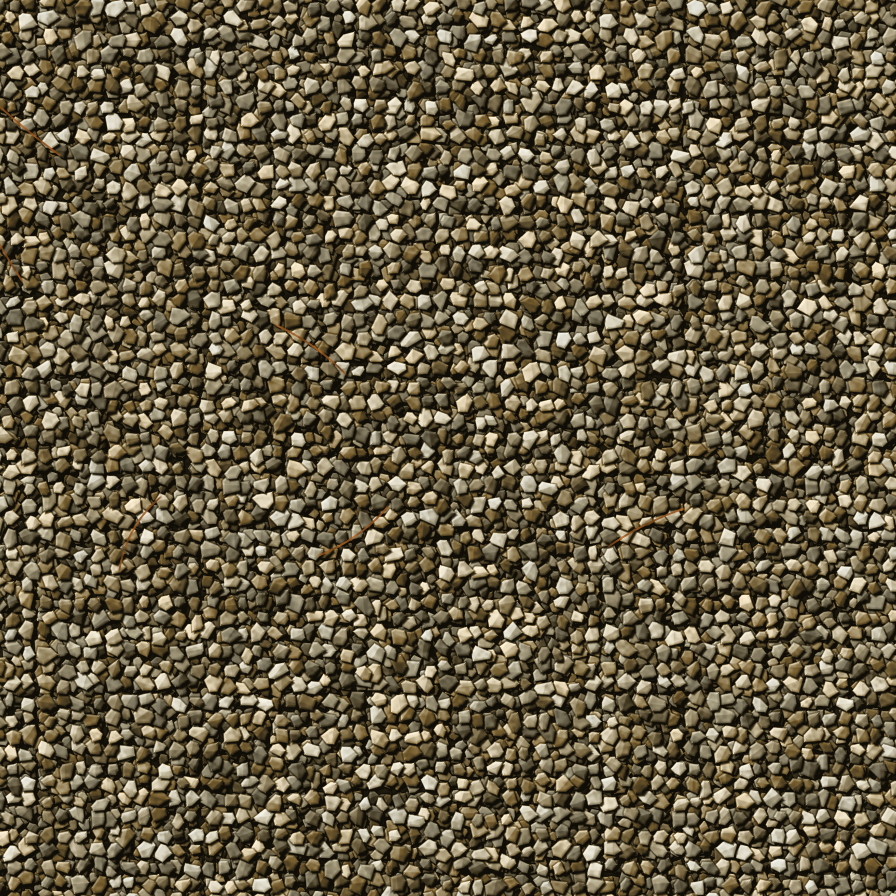
Give the GLSL for this texture, as a three.js fragment shader.

```glsl
varying vec2 vUv;

const float TAU = 6.2831853;

// Stones: sizes are in grid cells, grid counts are cells per canvas side
const int LAYERS = 3;
const int SIDES = 6;
const float BOTTOM_GRID = 76.0;
const float GRID_STEP = 11.0;
const float STONE_RADIUS = 0.44;
const float JITTER = 0.6;
const float EDGE = 0.06;
const float BEVEL = 0.2;

// Light from the upper left
const vec2 LIGHT = vec2(-0.64, 0.77);
const float SHADOW_LENGTH = 0.19;
const float SHADOW_DEPTH = 0.8;
const float RIM_LIGHT = 0.26;
const float FACET_LIGHT = 0.2;
const float GRAIN = 0.3;
const float GAP_TONE = 0.06;

// Colours from deep shadow to sunlit stone
const vec3 SHADOW = vec3(0.06, 0.05, 0.025);
const vec3 UMBER = vec3(0.25, 0.21, 0.12);
const vec3 OCHRE = vec3(0.46, 0.37, 0.19);
const vec3 GREY = vec3(0.47, 0.43, 0.33);
const vec3 TAN = vec3(0.67, 0.62, 0.49);
const vec3 CREAM = vec3(0.87, 0.83, 0.73);
const vec3 GLINT = vec3(0.97, 0.95, 0.88);

// Fallen needles
const int NEEDLES = 6;
const float NEEDLE_REACH = 0.05;
const float NEEDLE_WIDTH = 0.0011;
const vec3 NEEDLE = vec3(0.56, 0.31, 0.10);

float hash(vec2 p) {
  return fract(sin(dot(p, vec2(127.1, 311.7))) * 43758.5453);
}

float noise(vec2 p) {
  vec2 i = floor(p);
  vec2 f = fract(p);
  f = f * f * (3.0 - 2.0 * f);
  return mix(mix(hash(i), hash(i + vec2(1.0, 0.0)), f.x),
             mix(hash(i + vec2(0.0, 1.0)), hash(i + 1.0), f.x), f.y);
}

vec2 direction(float angle) { return vec2(cos(angle), sin(angle)); }

float span(float a, float b, float x) { return clamp((x - a) / (b - a), 0.0, 1.0); }

// Lays one angular stone and its shadow over surface = (tone, warmth)
vec2 layStone(vec2 surface, vec2 p, vec2 seed, float depth, float grain) {
  float size = STONE_RADIUS * mix(0.72, 1.12, hash(seed + 3.1));
  float stretch = mix(1.0, 1.4, hash(seed + 5.7));
  vec2 axis = direction(TAU * hash(seed + 7.3));
  float bodyDist = -1.0;
  float shadowDist = -1.0;
  vec2 face = LIGHT;
  for (int i = 0; i < SIDES; i++) {
    float k = float(i);
    vec2 n = direction((k + 0.8 * hash(seed + k * 1.37 + 11.0)) * TAU / float(SIDES));
    float along = dot(n, axis);
    float reach = size * sqrt(mix(1.0 / stretch, stretch * stretch, along * along));
    reach *= mix(0.78, 1.08, hash(seed + k * 2.11 + 23.0));
    float d = dot(p, n) - reach;
    if (d > bodyDist) {
      bodyDist = d;
      face = n;
    }
    shadowDist = max(shadowDist, d + dot(n, LIGHT) * SHADOW_LENGTH);
  }

  // Cast shadow and contact darkening
  surface.x *= 1.0 - SHADOW_DEPTH * (1.0 - smoothstep(-0.08, 0.08, shadowDist));
  surface.x *= mix(0.55, 1.0, smoothstep(0.0, 0.14, bodyDist));

  // Bevelled rim and one crease across the top
  vec2 crease = direction(TAU * hash(seed + 31.0));
  float side = smoothstep(-0.06, 0.06, dot(p, crease) - 0.2 * (hash(seed + 37.0) - 0.4));
  float tone = mix(0.4, 0.98, hash(seed + 41.0));
  tone += RIM_LIGHT * dot(face, LIGHT) * smoothstep(-BEVEL, 0.0, bodyDist);
  tone += FACET_LIGHT * dot(crease, LIGHT) * (side - 0.4);
  tone += GRAIN * (grain - 0.5);
  vec2 stone = vec2(tone * depth, hash(seed + 47.0));
  return mix(stone, surface, smoothstep(-EDGE, EDGE, bodyDist));
}

vec3 gravelColour(float tone, float warmth) {
  vec3 c = mix(SHADOW, UMBER, span(0.08, 0.29, tone));
  c = mix(c, mix(GREY, OCHRE, smoothstep(0.25, 0.8, warmth)), span(0.29, 0.52, tone));
  c = mix(c, TAN, span(0.52, 0.76, tone));
  c = mix(c, CREAM, span(0.76, 0.94, tone));
  c = mix(c, GLINT, span(0.94, 1.2, tone));
  return c * (1.0 + (warmth - 0.5) * vec3(0.06, 0.0, -0.1));
}

// Thin bent needle, returned as coverage
float needleMask(vec2 uv, vec2 seed) {
  vec2 q = uv - vec2(hash(seed), hash(seed + 2.3));
  vec2 axis = direction(TAU * hash(seed + 4.9));
  q = vec2(dot(q, axis), dot(q, vec2(-axis.y, axis.x)));
  q.y += 8.0 * (hash(seed + 6.1) - 0.5) * q.x * q.x;
  float across = 1.0 - smoothstep(NEEDLE_WIDTH * 0.4, NEEDLE_WIDTH * 1.6, abs(q.y));
  return across * (1.0 - smoothstep(NEEDLE_REACH * 0.9, NEEDLE_REACH, abs(q.x)));
}

void main() {
  float grain = 0.55 * noise(vUv * 230.0) + 0.45 * noise(vUv * 120.0 + 9.0);
  vec2 surface = vec2(GAP_TONE + 0.12 * grain, 0.5);
  // Layers from bottom to top; cells run toward the light
  for (int i = 0; i < LAYERS * 9; i++) {
    float level = floor((float(i) + 0.5) / 9.0);
    float k = float(i) - 9.0 * level;
    float row = floor((k + 0.5) / 3.0);
    vec2 p = vUv * (BOTTOM_GRID - GRID_STEP * level) + level * 0.37;
    vec2 cell = floor(p) + vec2(1.0 - (k - 3.0 * row), row - 1.0);
    vec2 seed = cell + level * 131.0;
    vec2 q = p - cell - 0.5 - JITTER * (vec2(hash(seed), hash(seed + 1.7)) - 0.5);
    float depth = mix(0.6, 1.0, level / float(LAYERS - 1));
    if (dot(q, q) < 1.2) surface = layStone(surface, q, seed, depth, grain);
  }
  vec3 colour = gravelColour(surface.x, surface.y);
  for (int i = 0; i < NEEDLES; i++) {
    float mask = needleMask(vUv, vec2(float(i) * 3.7, 71.0));
    colour = mix(colour, NEEDLE * (0.6 + 0.8 * grain), 0.85 * mask);
  }
  gl_FragColor = vec4(colour, 1.0);
}
```
